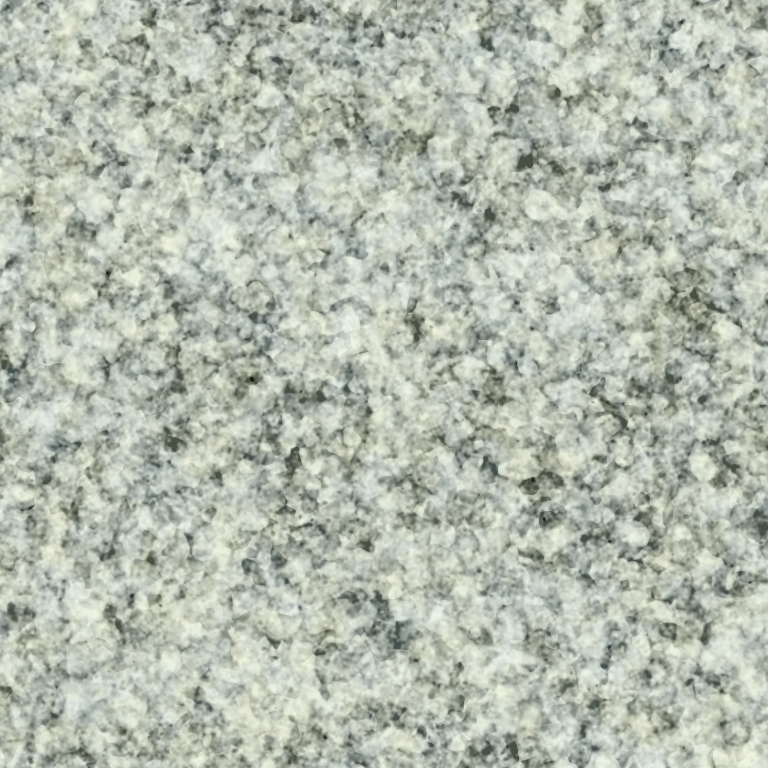
A three.js fragment shader for this texture:

```glsl
// Pale grey-green granite: soft light grains with clustered dark flecks.
varying vec2 vUv;

float hash(vec2 p) {
  vec3 q = fract(p.xyx * 0.1031);
  q += dot(q, q.yzx + 33.33);
  return fract((q.x + q.y) * q.z);
}

vec2 hash2(vec2 p) {
  return vec2(hash(p + 17.3), hash(p + 71.9));
}

mat2 rotation(float angle) {
  float c = cos(angle), s = sin(angle);
  return mat2(c, s, -s, c);
}

// Value noise, rescaled to zero mean and about unit deviation
float noise(vec2 p) {
  vec2 cell = floor(p), f = fract(p);
  f = f * f * (3.0 - 2.0 * f);
  float low = mix(hash(cell), hash(cell + vec2(1.0, 0.0)), f.x);
  float high = mix(hash(cell + vec2(0.0, 1.0)), hash(cell + 1.0), f.x);
  return (mix(low, high, f.y) - 0.5) / 0.215;
}

// Soft mosaic: x = blended grain shade, y = closeness to a grain centre
vec2 grains(vec2 p) {
  vec2 cell = floor(p);
  float shade = 0.0, total = 0.0, nearest = 4.0;
  for (int j = -1; j <= 1; j++) {
    for (int i = -1; i <= 1; i++) {
      vec2 id = cell + vec2(float(i), float(j));
      vec2 offset = id + hash2(id) - p;
      float d2 = dot(offset, offset);
      float weight = exp(-14.0 * d2);
      shade += weight * hash(id + 5.7);
      total += weight;
      nearest = min(nearest, d2);
    }
  }
  return vec2((shade / total - 0.5) / 0.235, (0.46 - sqrt(nearest)) / 0.19);
}

// Sparse, tiny, nearly black mineral specks
float specks(vec2 p) {
  vec2 id = floor(p);
  vec2 offset = fract(p) - 0.3 - 0.4 * hash2(id);
  offset = rotation(6.28 * hash(id + 3.1)) * offset * vec2(1.0, 1.4);
  float radius = 0.14 + 0.14 * hash(id + 9.4);
  return step(0.91, hash(id + 41.0)) * (1.0 - smoothstep(radius * 0.4, radius * 1.3, length(offset)));
}

void main() {
  vec2 uv = vUv + 2.0;

  // Ragged grain outlines
  vec2 warp = vec2(noise(uv * 75.0), noise(uv.yx * 75.0 + 40.0));
  vec2 p = uv + 0.0028 * warp;

  // Layers from broad clouds down to fine grit
  vec2 grain = grains(rotation(0.4) * p * 34.0);
  vec2 fleck = grains(rotation(1.1) * p * 76.0 + 30.0);
  float cloud = noise(rotation(0.7) * uv * 9.0);
  float coarse = 0.22 * cloud + 0.45 * grain.x + 0.33 * grain.y;
  float detail = 0.50 * fleck.x
    + 0.42 * noise(rotation(0.9) * uv * 130.0)
    + 0.36 * noise(rotation(0.3) * uv * 230.0);

  // Dark areas are busier than the smooth pale grains
  float level = coarse + detail * (1.0 - 0.25 * clamp(coarse, -1.8, 1.8));
  level = clamp(level, -2.8, 2.6);
  float tone = 0.738 + 0.115 * level - 0.014 * level * level;
  tone -= 0.22 * specks(uv * 60.0) * smoothstep(1.2, -0.6, coarse);

  // Greenish grey, drifting to cream in pale grains and blue in dark flecks
  vec3 color = tone + vec3(-0.020, 0.010, -0.040);
  float warmth = 0.5 * noise(rotation(0.5) * uv * 24.0 + 11.0)
    + 0.4 * noise(uv * 62.0 + 90.0) + 0.25 * level;
  color += warmth * vec3(0.010, 0.002, -0.016);

  gl_FragColor = vec4(clamp(color, 0.0, 1.0), 1.0);
}
```
